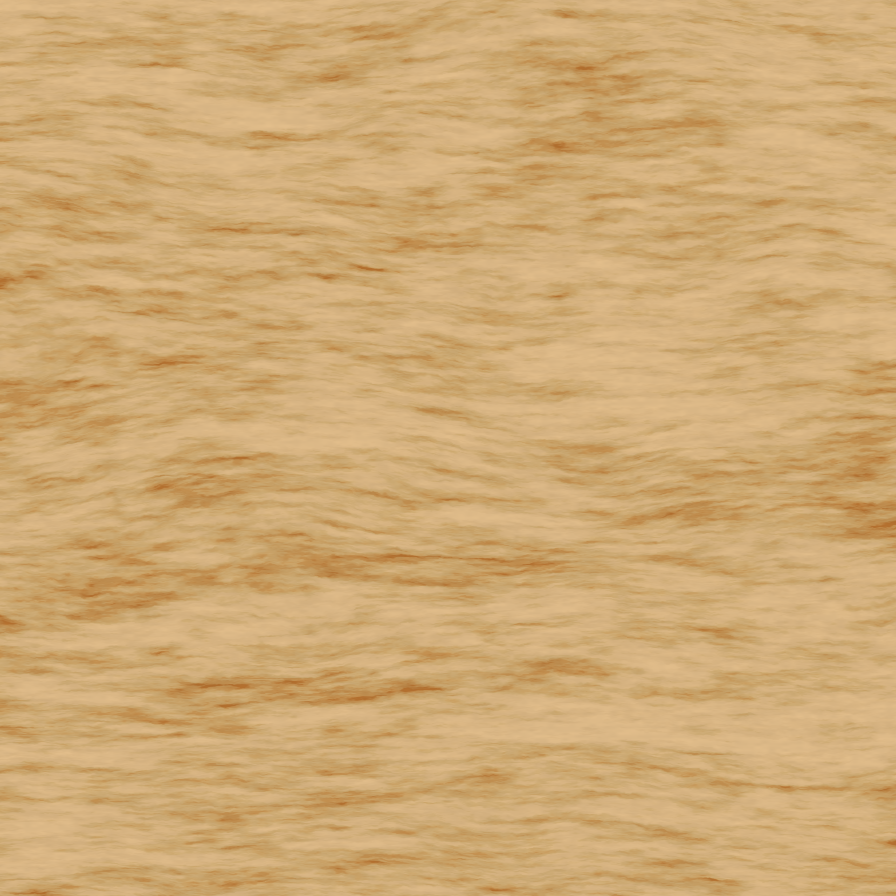
Write a Shadertoy shader that draws this texture.

```glsl
// Pale oak-like wood with wavy horizontal grain, ragged amber streaks and fine fibres.

float hash(vec2 cell) {
    vec3 q = fract(cell.xyx * 0.1031);
    q += dot(q, q.yzx + 33.33);
    return fract((q.x + q.y) * q.z);
}

float valueNoise(vec2 p) {
    vec2 cell = floor(p);
    vec2 f = fract(p);
    f = f * f * (3.0 - 2.0 * f);
    float low = mix(hash(cell), hash(cell + vec2(1, 0)), f.x);
    float high = mix(hash(cell + vec2(0, 1)), hash(cell + vec2(1, 1)), f.x);
    return mix(low, high, f.y);
}

// Layered noise, normalised to a mean of one half
float fbm(vec2 p) {
    float sum = 0.0, total = 0.0, weight = 1.0;
    for (int octave = 0; octave < 4; octave++) {
        sum += weight * valueNoise(p);
        total += weight;
        weight *= 0.65;
        p = p * 2.03 + vec2(17.3, 9.1);
    }
    return sum / total;
}

// Ramp from pale sapwood to dark amber
vec3 woodColor(float stain) {
    vec3 color = mix(vec3(0.865, 0.725, 0.53), vec3(0.84, 0.70, 0.505), smoothstep(-2.2, -0.6, stain));
    color = mix(color, vec3(0.80, 0.665, 0.45), smoothstep(-0.7, 0.5, stain));
    color = mix(color, vec3(0.78, 0.625, 0.395), smoothstep(0.3, 1.3, stain));
    color = mix(color, vec3(0.75, 0.555, 0.31), smoothstep(1.2, 2.2, stain));
    return mix(color, vec3(0.69, 0.43, 0.18), smoothstep(2.2, 3.6, stain));
}

void mainImage(out vec4 fragColor, in vec2 fragCoord) {
    vec2 uv = fragCoord / iResolution.y;

    // Bend the grain in slow waves, then roughen it slightly
    vec2 p = uv + 5.0;
    p.y += 0.05 * (valueNoise(uv * vec2(3.2, 4.0) + 41.0) - 0.5);
    p.y += 0.012 * (valueNoise(uv * vec2(9.0, 14.0) + 73.0) - 0.5);
    p.y += 0.005 * (fbm(uv * vec2(50.0, 80.0)) - 0.5);

    // Broad bands, elongated streaks and small ragged flecks
    float bands = fbm(p * vec2(3.0, 16.0));
    float streaks = fbm(p * vec2(8.0, 62.0) + 19.0);
    float flecks = fbm(p * vec2(27.0, 140.0) + 57.0);
    float stain = (0.25 * bands + 0.40 * streaks + 0.36 * flecks - 0.511) / 0.068;

    // Thin broken veins along the grain
    float vein = 1.0 - smoothstep(0.0, 0.03, abs(fbm(p * vec2(2.2, 17.0) + 88.0) - 0.5));
    stain += 0.8 * vein * smoothstep(0.5, 0.75, valueNoise(p * vec2(6.0, 25.0) + 31.0));

    // Straight fibres, short dark pores and a faint surface grain
    float fibres = valueNoise(uv * vec2(18.0, 270.0) + 12.0) - 0.5;
    float pores = smoothstep(0.72, 0.95, valueNoise(p * vec2(24.0, 220.0) + 47.0));
    float grain = valueNoise(uv * vec2(130.0, 320.0) + 64.0) - 0.5;
    stain += 0.75 * fibres + 0.7 * pores + 0.45 * grain;

    vec3 color = woodColor(stain) * (1.0 + 0.03 * fibres + 0.035 * grain);
    fragColor = vec4(color, 1.0);
}
```
